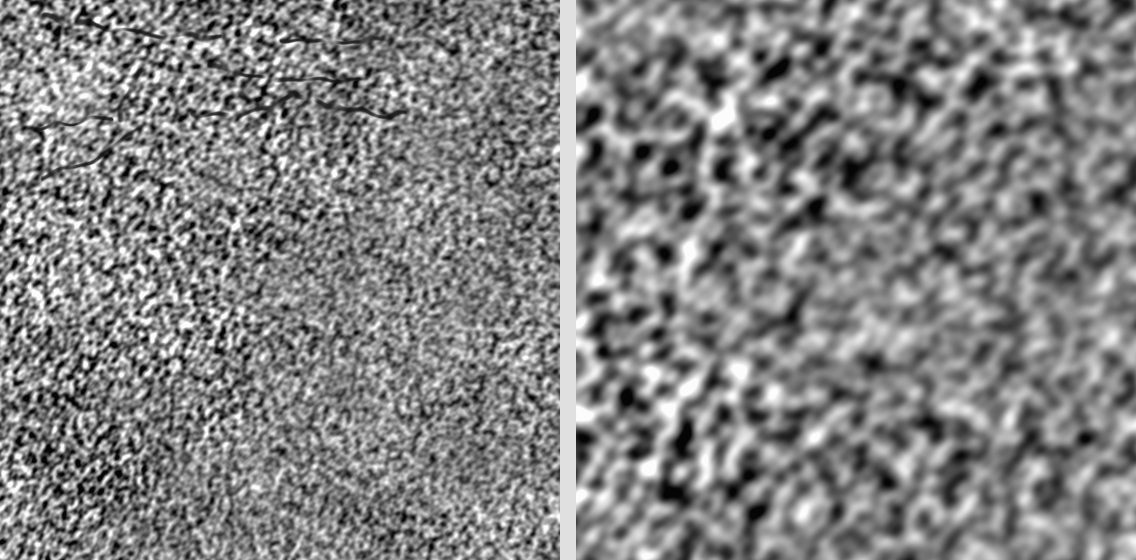
Left, the full canvas; right, a detail of the centre.
Reproduce this texture procedurally as a WebGL 1 fragment shader.

```glsl
precision highp float;
uniform vec2 u_resolution;

// Random unit vector for a lattice cell
vec2 cellGradient(vec2 cell) {
  vec3 h = fract(cell.xyx * vec3(0.1031, 0.1030, 0.0973));
  h += dot(h, h.yzx + 33.33);
  float angle = 6.2832 * fract((h.x + h.y) * h.z);
  return vec2(cos(angle), sin(angle));
}

// Gradient noise, roughly -0.7 to 0.7
float gradientNoise(vec2 p) {
  vec2 cell = floor(p);
  vec2 f = p - cell;
  vec2 w = f * f * f * (f * (f * 6.0 - 15.0) + 10.0);
  vec2 e = vec2(1.0, 0.0);
  float a = dot(cellGradient(cell), f);
  float b = dot(cellGradient(cell + e.xy), f - e.xy);
  float c = dot(cellGradient(cell + e.yx), f - e.yx);
  float d = dot(cellGradient(cell + e.xx), f - e.xx);
  return mix(mix(a, b, w.x), mix(c, d, w.x), w.y);
}

// Coordinates across and along a direction tilted from vertical
vec2 tilted(vec2 p, float tilt) {
  float c = cos(tilt), s = sin(tilt);
  return vec2(c * p.x - s * p.y, s * p.x + c * p.y);
}

// Short leaning grains in two sizes
float grain(vec2 p, float tilt) {
  vec2 q = tilted(p, tilt);
  float coarse = gradientNoise(q * vec2(78.0, 50.0) + 100.0);
  float fine = gradientNoise(tilted(q, 0.35) * vec2(118.0, 88.0) + 300.0);
  return coarse + 0.75 * fine;
}

// Soft round patch of tone
float patchTone(vec2 p, vec2 center, vec2 size) {
  vec2 d = (p - center) / size;
  return exp(-dot(d, d));
}

// Thin bowed crack between two points
float crack(vec2 p, vec2 a, vec2 b, float bow, float width) {
  vec2 ab = b - a;
  float t = clamp(dot(p - a, ab) / dot(ab, ab), 0.0, 1.0);
  vec2 normal = normalize(vec2(-ab.y, ab.x));
  vec2 onCurve = a + ab * t + normal * bow * 4.0 * t * (1.0 - t);
  return 1.0 - smoothstep(width * 0.3, width * 1.5, length(p - onCurve));
}

float cracks(vec2 p) {
  vec2 wobble = vec2(gradientNoise(p * 22.0 + 40.0), gradientNoise(p * 22.0 + 80.0));
  vec2 q = p + 0.016 * wobble;
  float c = crack(q, vec2(0.08, 0.97), vec2(0.40, 0.93), -0.008, 0.0045);
  c = max(c, crack(q, vec2(0.50, 0.93), vec2(0.70, 0.925), 0.004, 0.004));
  c = max(c, crack(q, vec2(0.37, 0.885), vec2(0.66, 0.86), -0.016, 0.004));
  c = max(c, crack(q, vec2(0.34, 0.80), vec2(0.53, 0.83), -0.014, 0.0045));
  c = max(c, crack(q, vec2(0.53, 0.83), vec2(0.73, 0.795), -0.008, 0.004));
  c = max(c, crack(q, vec2(0.07, 0.685), vec2(0.25, 0.77), -0.014, 0.004));
  c = max(c, crack(q, vec2(0.215, 0.79), vec2(0.25, 0.88), 0.006, 0.0045));
  c = max(c, crack(q, vec2(0.05, 0.775), vec2(0.20, 0.79), -0.004, 0.003));
  return c * smoothstep(-0.45, 0.1, gradientNoise(p * 28.0 + 150.0));
}

void main() {
  vec2 p = gl_FragCoord.xy / u_resolution;

  // Rough left side, calmer and more slanted right side
  float border = 0.24 + 0.42 * p.y + 0.2 * gradientNoise(p * 5.0 + 20.0);
  float calm = smoothstep(-0.18, 0.2, p.x - border);
  float contrast = mix(0.84, 0.57, calm);
  contrast *= 1.0 + 0.4 * gradientNoise(p * 9.0 + 60.0);

  // Cloudy brightness
  float tone = 0.515 + 0.13 * gradientNoise(p * 6.0 + 10.0);
  tone += 0.13 * gradientNoise(tilted(p, 0.5) * vec2(16.0, 12.0) + 30.0);
  tone += 0.16 * patchTone(p, vec2(0.13, 0.84), vec2(0.09, 0.06));
  tone += 0.11 * patchTone(p, vec2(0.12, 0.52), vec2(0.10, 0.12));
  tone += 0.10 * patchTone(p, vec2(0.30, 0.73), vec2(0.16, 0.06));
  tone += 0.13 * patchTone(p, vec2(0.01, 0.14), vec2(0.05, 0.08));
  tone -= 0.12 * patchTone(p, vec2(0.17, 0.22), vec2(0.14, 0.14));
  tone -= 0.10 * patchTone(p, vec2(0.65, 0.98), vec2(0.30, 0.05));

  // Grains, then dark cracks over them
  float gray = tone + contrast * grain(p, mix(0.3, 0.48, p.x));
  gray = mix(gray, 0.08, 0.85 * cracks(p));
  gl_FragColor = vec4(vec3(clamp(gray, 0.02, 0.99)), 1.0);
}
```
